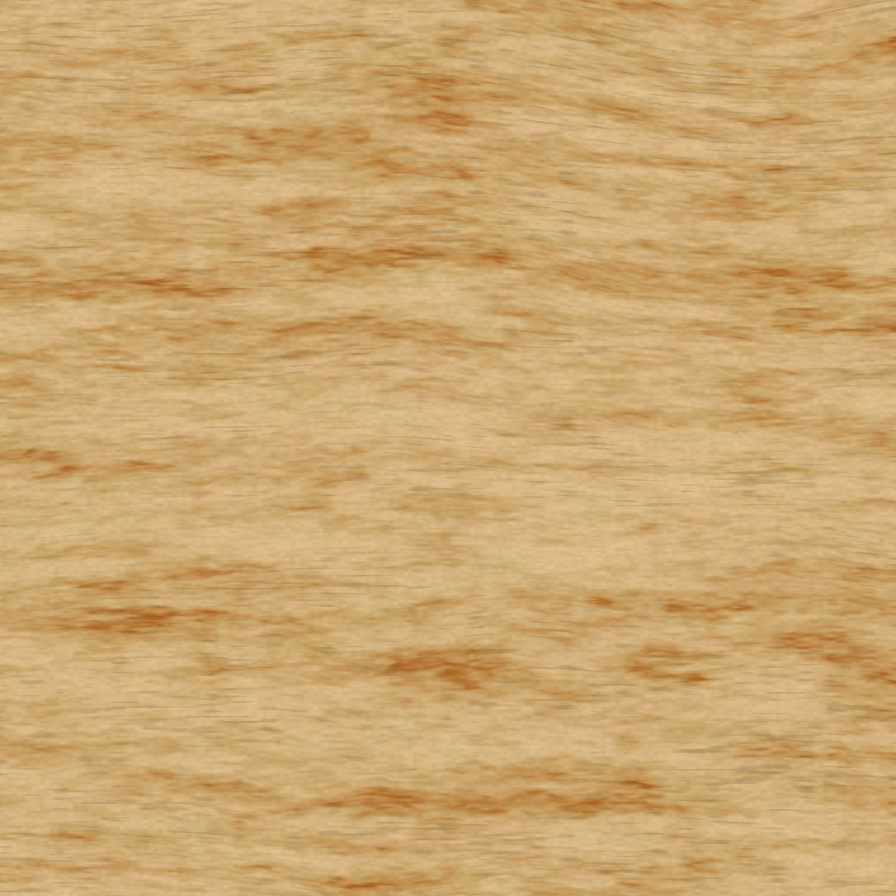
Give the GLSL for this texture, as a WebGL 1 fragment shader.

```glsl
precision highp float;
uniform vec2 u_resolution;

#define BAND_SCALE vec2(2.6, 17.0)
#define STREAK_SCALE vec2(8.0, 52.0)
#define FIBRE_SCALE vec2(40.0, 190.0)
#define PORE_SCALE vec2(30.0, 380.0)
#define SPECKLE_SCALE vec2(190.0, 300.0)
#define WARP 0.05
#define RAGGED 0.007
#define TONE_BIAS 0.15
#define PORE_DEPTH 0.11
#define SPECKLE_DEPTH 0.06

const vec3 PALE = vec3(0.865, 0.735, 0.535);
const vec3 CREAM = vec3(0.840, 0.710, 0.508);
const vec3 STRAW = vec3(0.805, 0.672, 0.453);
const vec3 HONEY = vec3(0.783, 0.632, 0.400);
const vec3 AMBER = vec3(0.752, 0.560, 0.310);
const vec3 RUST = vec3(0.670, 0.400, 0.140);

float hash(vec2 cell) {
  vec3 q = fract(cell.xyx * vec3(0.1031, 0.1030, 0.0973));
  q += dot(q, q.yzx + 33.33);
  return fract((q.x + q.y) * q.z);
}

float noise(vec2 p) {
  vec2 cell = floor(p);
  vec2 f = fract(p);
  f = f * f * (3.0 - 2.0 * f);
  float low = mix(hash(cell), hash(cell + vec2(1.0, 0.0)), f.x);
  float high = mix(hash(cell + vec2(0.0, 1.0)), hash(cell + vec2(1.0, 1.0)), f.x);
  return mix(low, high, f.y);
}

// Layered noise, scaled to zero mean and about unit deviation
float grain(vec2 p) {
  float sum = 0.0;
  float weight = 0.5;
  for (int i = 0; i < 4; i++) {
    sum += weight * (noise(p) - 0.5);
    p = p * vec2(2.3, 1.9) + vec2(17.3, 41.7);
    weight *= 0.68;
  }
  return sum * 7.0;
}

// Colour ramp from pale wood to the darkest streaks
vec3 woodColor(float tone) {
  vec3 color = mix(PALE, CREAM, smoothstep(-2.2, -0.7, tone));
  color = mix(color, STRAW, clamp((tone + 0.7) / 0.9, 0.0, 1.0));
  color = mix(color, HONEY, clamp((tone - 0.2) / 0.8, 0.0, 1.0));
  color = mix(color, AMBER, clamp(tone - 1.0, 0.0, 1.0));
  return mix(color, RUST, clamp((tone - 2.0) / 1.3, 0.0, 1.0));
}

void main() {
  vec2 uv = gl_FragCoord.xy / u_resolution;

  // Gentle waves in the grain direction, then ragged streak edges
  vec2 p = uv + vec2(3.0, 5.0);
  p.y += WARP * (noise(uv * vec2(2.3, 3.0) + 7.0) - 0.5);
  p.y += 0.25 * WARP * (noise(uv * vec2(7.0, 10.0) + 23.0) - 0.5);
  vec2 torn = p;
  torn.y += RAGGED * (noise(p * vec2(45.0, 90.0) + 13.0) - 0.5);
  torn.x += 4.0 * RAGGED * (noise(p * vec2(30.0, 240.0) + 47.0) - 0.5);

  // Broad bands, flame-like streaks and thin fibres
  float band = grain(torn * BAND_SCALE);
  float streak = grain(torn * STREAK_SCALE + 31.0);
  float fibre = (noise(p * FIBRE_SCALE) + noise(p * FIBRE_SCALE * 1.7 + 9.0) - 1.0) * 3.3;
  float tone = TONE_BIAS + 0.58 * band + 0.70 * streak + 0.42 * fibre;
  vec3 color = woodColor(tone);

  // Short dark pores, gathered in patches
  float patches = smoothstep(0.3, 0.75, noise(p * vec2(5.0, 28.0) + 60.0));
  float pore = smoothstep(0.62, 0.95, noise(p * PORE_SCALE + 80.0));
  color *= 1.0 - PORE_DEPTH * pore * (0.35 + 0.65 * patches) * vec3(0.9, 1.0, 1.2);

  // Slight olive drift and fine surface speckle
  float olive = noise(torn * vec2(9.0, 50.0) + 110.0) - 0.5;
  color += olive * vec3(-0.010, 0.004, -0.006);
  color *= 1.0 + SPECKLE_DEPTH * (noise(uv * SPECKLE_SCALE) - 0.5);

  gl_FragColor = vec4(color, 1.0);
}
```
